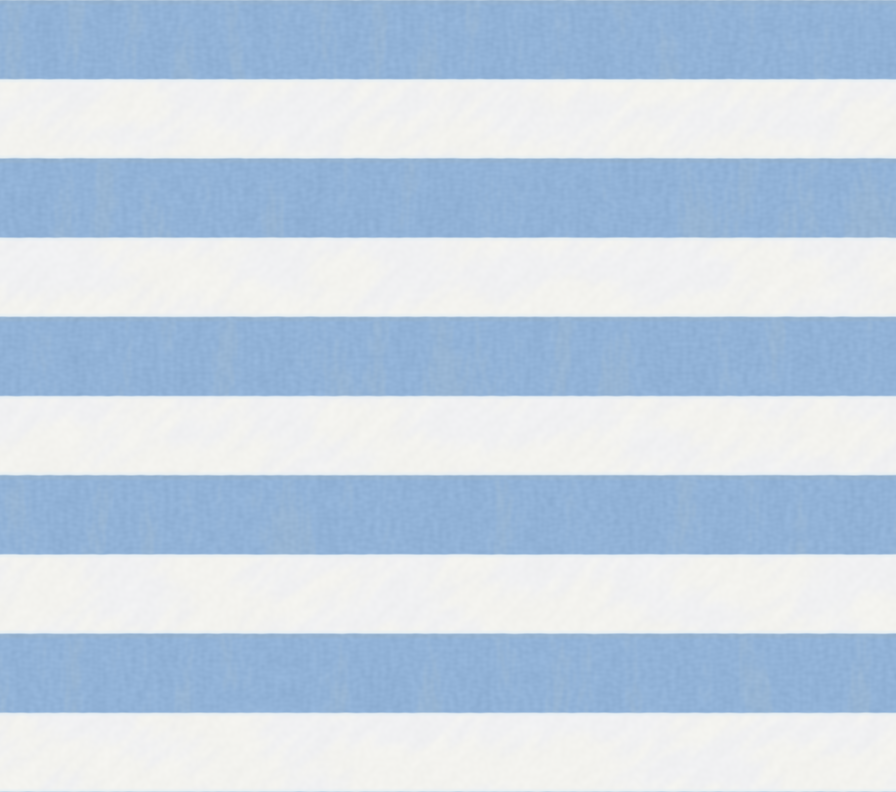
This pattern is drawn by a Shadertoy shader. Its source:

```glsl
// Woven cotton cloth with five even blue and off-white horizontal stripes.

const float STRIPE_PAIRS = 5.0;
const vec3 BLUE       = vec3(0.570, 0.700, 0.845);
const vec3 GREY_BLUE  = vec3(0.590, 0.700, 0.810);
const vec3 WARM_WHITE = vec3(0.952, 0.951, 0.935);
const vec3 COOL_WHITE = vec3(0.942, 0.944, 0.950);
const vec3 PALE_EDGE  = vec3(0.880, 0.930, 0.960);

vec2 hashGradient(vec2 cell) {
    vec2 p = fract(cell * vec2(0.1031, 0.1030));
    p += dot(p, p.yx + 33.33);
    float angle = 6.2832 * fract((p.x + p.y) * p.x * 17.0);
    return vec2(cos(angle), sin(angle));
}

// Gradient noise, roughly -0.7 to 0.7
float gradientNoise(vec2 p) {
    vec2 i = floor(p), f = p - i;
    vec2 u = f * f * f * (f * (f * 6.0 - 15.0) + 10.0);
    float a = dot(hashGradient(i), f);
    float b = dot(hashGradient(i + vec2(1, 0)), f - vec2(1, 0));
    float c = dot(hashGradient(i + vec2(0, 1)), f - vec2(0, 1));
    float d = dot(hashGradient(i + vec2(1, 1)), f - vec2(1, 1));
    return mix(mix(a, b, u.x), mix(c, d, u.x), u.y);
}

// Signed distance inside the blue band, in stripe-pair units
float bandDistance(float phase) {
    return 0.25 - abs(phase - 0.25 - step(0.75, phase));
}

// Dyed band: vertical streaks, fine threads and greyer patches
vec3 blueCloth(vec2 p, float edgeGlow) {
    float streaks = gradientNoise(p * vec2(26.0, 5.0));
    float threads = gradientNoise(p * vec2(150.0, 45.0));
    float grain = gradientNoise(p * vec2(110.0, 190.0) + 31.0);
    float grey = smoothstep(0.05, 0.5, streaks + 0.3 * threads);
    vec3 color = mix(BLUE, GREY_BLUE, max(0.7 * grey, edgeGlow));
    return color + 0.018 * streaks + 0.022 * threads + 0.024 * grain;
}

// Undyed band: faint rising twill over warm and cool patches
vec3 whiteCloth(vec2 p, float depth) {
    vec2 twill = vec2(p.x + p.y, p.y - p.x);
    float ribs = gradientNoise(twill * vec2(14.0, 48.0));
    float grain = gradientNoise(p * 130.0 + 57.0);
    float patches = gradientNoise(p * vec2(9.0, 16.0) + 11.0);
    float warmth = smoothstep(-0.3, 0.3, patches + 0.5 * ribs + 0.35 * (depth - 0.4));
    return mix(COOL_WHITE, WARM_WHITE, warmth) + 0.012 * ribs + 0.010 * grain;
}

void mainImage(out vec4 fragColor, in vec2 fragCoord) {
    vec2 p = fragCoord / iResolution.y;
    float phase = fract((1.0 - p.y) * STRIPE_PAIRS);
    float pixel = STRIPE_PAIRS / iResolution.y;
    float softness = max(0.008, 0.75 * pixel);

    // Slight thread wobble along each boundary
    float wobble = 0.003 * gradientNoise(p * vec2(70.0, 12.0));
    float band = bandDistance(phase) + wobble;

    // Greyer first threads of blue; a pale halo on the white side
    float topThreads = 0.8 * (1.0 - smoothstep(0.015, 0.04, phase));
    float halo = 0.55 * (1.0 - smoothstep(0.008, 0.028, -band));
    float whiteDepth = clamp(2.0 * phase - 1.0, 0.0, 1.0);

    vec3 blue = blueCloth(p, topThreads);
    vec3 white = mix(whiteCloth(p, whiteDepth), PALE_EDGE, halo);
    vec3 color = mix(white, blue, smoothstep(-softness, softness, band));
    fragColor = vec4(color, 1.0);
}
```
